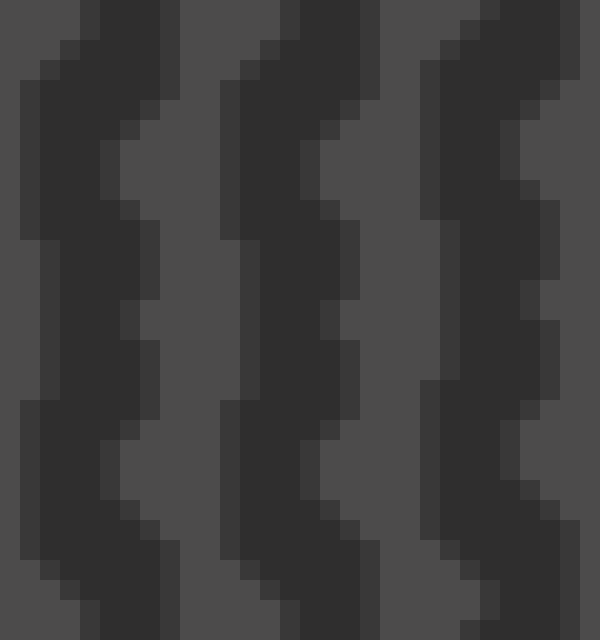
Write a WebGL 2 fragment shader that draws this pattern.

```glsl
#version 300 es
precision highp float;
// Three upright, blocky tread bands, dark on grey, each with a softer rim.
// Each band is mirrored about its middle; clamped ramps give the stepped
// left and right edges on a coarse grid, and the last band is offset.

uniform vec2 u_resolution;
out vec4 outColor;

const vec3 GROUND = vec3(0.298, 0.294, 0.294);
const vec3 RIM    = vec3(0.224, 0.220, 0.220);
const vec3 CORE   = vec3(0.184, 0.180, 0.180);

const float BANDS      = 3.0;   // repeats across
const float BAND_CELLS = 10.0;  // grid cells across one band
const float ROWS       = 32.0;  // grid rows in the one repeat down
const float RIM_WIDTH  = 1.0;   // in cells
const float LAST_SHIFT = 1.0;   // rows the last band is raised
const float NOTCH      = 1.0;   // cells the last band juts out at its seam row

// First and one-past-last cell of a band on one grid row.
vec2 bandSpan(float row, float band) {
    float isLast = step(BANDS - 1.5, band);
    float shifted = mod(row - LAST_SHIFT * isLast, ROWS);
    float k = floor(abs(shifted - 0.5 * (ROWS - 1.0)));  // rows from the middle

    // Left: slight waist in the middle, diagonal cut at the ends.
    float left = 1.0 + step(k, 3.5) + clamp(k - 11.0, 0.0, 3.0);
    left -= NOTCH * isLast * step(mod(row, ROWS), 0.5);

    // Right: a deep bay around k = 7 and a small nick in the middle.
    float reach = k < 0.5 ? 1.0 : (k < 7.0 ? 2.0 : 3.0);
    float right = 6.0 + clamp(abs(k - 7.0) - 1.0, 0.0, reach);
    return vec2(left, right);
}

// Smoothed cover of the interval from span.x to span.y.
float cover(float x, vec2 span, float pixel) {
    float enter = clamp((x - span.x) / pixel + 0.5, 0.0, 1.0);
    float leave = clamp((span.y - x) / pixel + 0.5, 0.0, 1.0);
    return enter * leave;
}

vec3 rowColor(float x, float row, float band, float pixel) {
    vec2 span = bandSpan(row, band);
    vec2 inner = span + vec2(RIM_WIDTH, -RIM_WIDTH);
    vec3 color = mix(GROUND, RIM, cover(x, span, pixel));
    return mix(color, CORE, cover(x, inner, pixel));
}

void main() {
    vec2 grid = vec2(BANDS * BAND_CELLS, ROWS);
    vec2 pixel = grid / u_resolution;
    vec2 cell = gl_FragCoord.xy * pixel;

    float band = floor(cell.x / BAND_CELLS);
    float x = mod(cell.x, BAND_CELLS);

    // Blend the two rows that meet at the nearest grid line.
    float line = floor(cell.y + 0.5);
    float above = clamp((cell.y - line) / pixel.y + 0.5, 0.0, 1.0);
    vec3 color = mix(rowColor(x, line - 1.0, band, pixel.x),
                     rowColor(x, line, band, pixel.x), above);

    outColor = vec4(color, 1.0);
}
```
